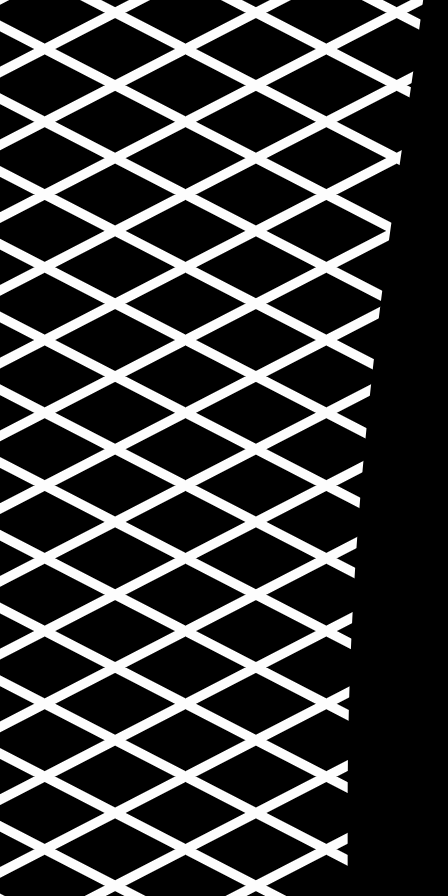
This pattern is drawn by a WebGL 1 fragment shader. Its source:

```glsl
precision highp float;
// White diamond wire mesh on black, cut off on the right by a gently flaring curve.

uniform vec2 u_resolution;

// Lengths are fractions of the canvas width; the canvas is 1 wide and 2 tall.
#define CELL vec2(0.3143, 0.1624)
#define NODE vec2(0.0998, 1.8906)
#define WIRE_WIDTH 0.0216
#define EDGE_X 0.776
#define FLARE_START 0.203
#define FLARE_BEND 0.0599
#define FLARE_EASE 0.12
#define FLARE_SPAN 1.766
#define WIRE_COLOR vec3(0.992)
#define BACK_COLOR vec3(0.0)

// Antialiased fill: 1 where the signed distance is negative.
float fill(float dist, float pixel) {
  return clamp(0.5 - dist / pixel, 0.0, 1.0);
}

// Distance to the nearest centre line of the two crossing wire families.
float meshDistance(vec2 p) {
  vec2 q = (p - NODE) / CELL;
  vec2 diagonals = vec2(q.x + q.y, q.x - q.y);
  vec2 offset = abs(fract(diagonals + 0.5) - 0.5);
  return min(offset.x, offset.y) / length(1.0 / CELL);
}

// Right boundary: upright at the bottom, leaning outward with height.
float meshEdge(float y) {
  float rise = max(y - FLARE_START, 0.0);
  float ease = 1.0 - FLARE_EASE * pow(rise / FLARE_SPAN, 4.0);
  return EDGE_X + FLARE_BEND * rise * rise * ease;
}

void main() {
  vec2 p = gl_FragCoord.xy / u_resolution * vec2(1.0, 2.0);
  float pixel = 1.0 / u_resolution.x;

  float wire = fill(meshDistance(p) - 0.5 * WIRE_WIDTH, pixel);
  float inside = fill(p.x - meshEdge(p.y), pixel);

  gl_FragColor = vec4(mix(BACK_COLOR, WIRE_COLOR, wire * inside), 1.0);
}
```
